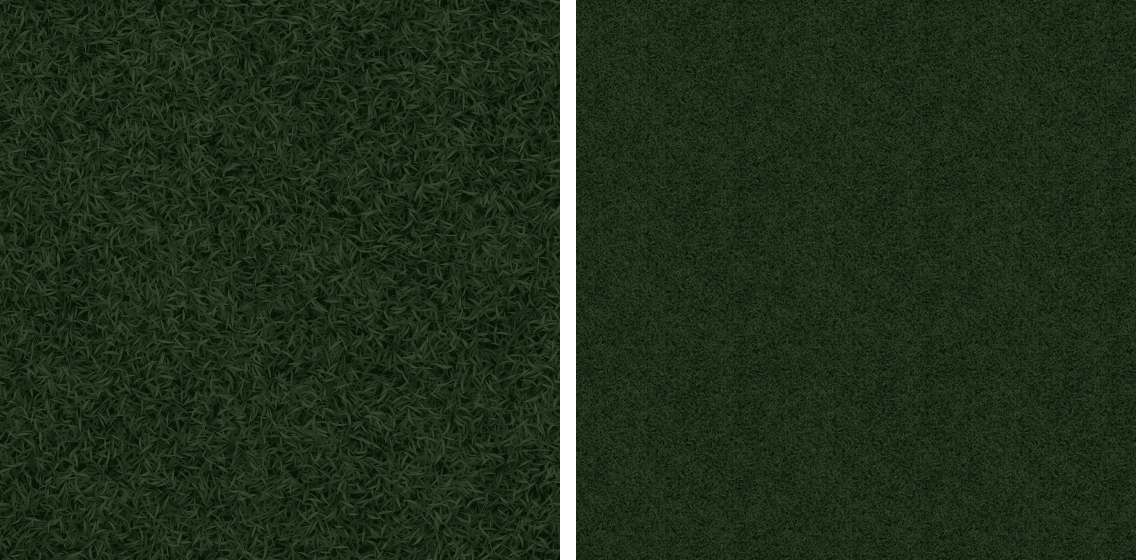
Left, the tile; right, the same tile 3 across and 3 down.
This texture is drawn by a Shadertoy shader. Its source:

```glsl
const float CELLS = 42.0;
const int LAYERS = 14;

vec4 hash4(vec2 p) {
    float phase = dot(p, vec2(12.9898, 78.233));
    return fract(sin(phase + vec4(0.0, 1.7, 3.1, 4.9)) * 43758.5453);
}

// Value noise that wraps after a whole number of cells
float wrapNoise(vec2 uv, float period) {
    vec2 p = uv * period, cell = floor(p), f = p - cell;
    f = f * f * (3.0 - 2.0 * f);
    float a = hash4(mod(cell, period)).x;
    float b = hash4(mod(cell + vec2(1, 0), period)).x;
    float c = hash4(mod(cell + vec2(0, 1), period)).x;
    float d = hash4(mod(cell + vec2(1, 1), period)).x;
    return mix(mix(a, b, f.x), mix(c, d, f.x), f.y);
}

// Curved tapering blade: signed distance, position along it, position across it
vec3 blade(vec2 p, float angle, float halfLength, float halfWidth, float bend) {
    float c = cos(angle), s = sin(angle);
    vec2 q = vec2(c * p.x + s * p.y, c * p.y - s * p.x);
    float along = q.x / halfLength;
    float across = q.y - bend * halfLength * (along * along - 0.33);
    float t = clamp(along, -1.0, 1.0);
    float width = halfWidth * (1.0 - t * t) * (1.15 - 0.35 * t);
    float slope = 2.0 * bend * t;
    float side = (abs(across) - width) / sqrt(1.0 + slope * slope);
    return vec3(max(side, abs(q.x) - halfLength), t, across / halfWidth);
}

void mainImage(out vec4 fragColor, in vec2 fragCoord) {
    vec2 uv = fragCoord / iResolution.xy;
    float edge = CELLS * max(0.7 / iResolution.y, 0.0009);
    float clump = wrapNoise(uv, 24.0) + 0.6 * wrapNoise(uv, 9.0) - 0.8;
    float tone = 0.07 + 0.06 * wrapNoise(uv, 90.0);

    // Stack blades from the dark undergrowth up to the lit top
    for (int layer = 0; layer < LAYERS; layer++) {
        float depth = float(layer) / float(LAYERS - 1);
        vec2 p = uv * CELLS + hash4(vec2(layer, 7.0)).xy;
        vec2 home = floor(p);
        for (int y = -1; y <= 1; y++)
        for (int x = -1; x <= 1; x++) {
            vec2 cell = home + vec2(x, y);
            vec2 id = mod(cell, CELLS) + vec2(CELLS * float(layer), 0.0);
            vec4 place = hash4(id + 0.37);
            vec4 form = hash4(id + 5.71);
            vec3 b = blade(p - cell - place.xy, 6.28318 * place.z,
                           mix(0.4, 0.82, place.w), mix(0.05, 0.105, form.x),
                           0.65 * (form.y - 0.5));

            // Soft shadow below, then the blade with a lighter tip and a crease
            tone *= 1.0 - 0.15 * smoothstep(0.14, 0.0, b.x);
            float shade = 0.24 + 0.72 * depth + 0.55 * (form.z - 0.5);
            shade *= 0.94 + 0.24 * b.y - 0.08 * smoothstep(-0.2, 0.2, b.z);
            tone = mix(tone, shade, smoothstep(edge, -edge, b.x));
        }
    }

    // Mottle the turf and stretch the contrast
    tone = 0.53 + 1.2 * (tone - 0.52) + 0.18 * clump;
    tone = clamp(tone, 0.0, 1.12);
    vec3 shadowGreen = vec3(0.02, 0.08, 0.01);
    vec3 bladeGreen = vec3(0.19, 0.26, 0.17);
    fragColor = vec4(mix(shadowGreen, bladeGreen, tone), 1.0);
}
```
